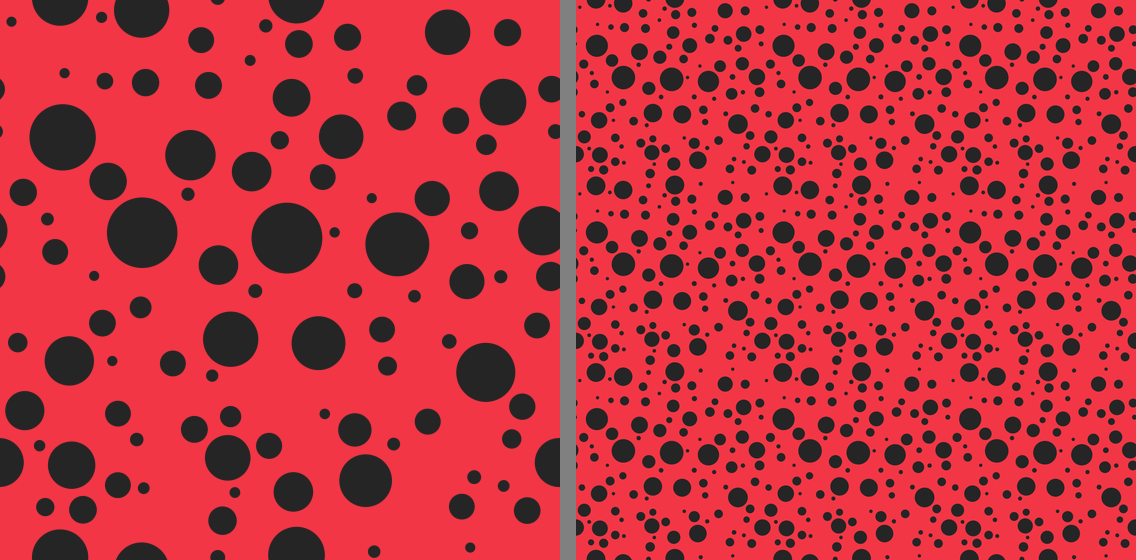
Left: one tile. Right: repeated 3 by 3.
This pattern is drawn by a WebGL 2 fragment shader. Its source:

```glsl
#version 300 es
precision highp float;
// Seamless scatter of charcoal dots in three size classes on a flat warm red.

uniform vec2 u_resolution;
out vec4 fragColor;

// A layer is a brick grid with at most one dot per cell.
struct Layer {
    vec2 grid;        // whole cells across and up the tile
    float minRadius;
    float maxRadius;
    float lift;       // vertical shift of the rows
    uint seed;
};

const Layer BIG    = Layer(vec2(4.0, 5.0), 0.038, 0.066, 0.07, 11u);
const Layer MEDIUM = Layer(vec2(7.0, 7.0), 0.023, 0.036, 0.03, 23u);
const Layer SMALL  = Layer(vec2(6.0, 8.0), 0.009, 0.020, 0.05, 37u);

const vec3 RED = vec3(0.95, 0.21, 0.27);
const vec3 CHARCOAL = vec3(0.145, 0.147, 0.15);
const float GAP = 0.012;        // least space between two dots
const float SOFTNESS = 0.0011;  // half width of a dot's edge
const int TRIES = 5;            // positions tested per cell
const int BIG_COUNT = 20;       // cells of the BIG layer
const int MAX_DOTS = 29;        // BIG plus a 3 by 3 block of MEDIUM

vec3 dots[MAX_DOTS];            // xy centre, z radius

// Integer hash to three values in 0..1
vec3 hash3(uvec3 v) {
    v = v * 1664525u + 1013904223u;
    v.x += v.y * v.z; v.y += v.z * v.x; v.z += v.x * v.y;
    v ^= v >> 16u;
    v.x += v.y * v.z; v.y += v.z * v.x; v.z += v.x * v.y;
    return vec3(v >> 8u) / 16777216.0;
}

// Shortest offset on the wrapped tile
vec2 wrapped(vec2 offset) {
    return fract(offset + 0.5) - 0.5;
}

float dotDistance(vec2 point, vec3 spot) {
    return length(wrapped(point - spot.xy)) - spot.z;
}

float rowShift(float row) {
    return fract(0.618 * row + 0.27);
}

// Cell of a layer that holds the point
vec2 cellAt(Layer layer, vec2 point) {
    vec2 q = (point - vec2(0.0, layer.lift)) * layer.grid;
    float row = mod(floor(q.y), layer.grid.y);
    return vec2(mod(floor(q.x - rowShift(row)), layer.grid.x), row);
}

vec2 cellMiddle(Layer layer, vec2 cell) {
    return (cell + vec2(0.5 + rowShift(cell.y), 0.5)) / layer.grid + vec2(0.0, layer.lift);
}

// Random dot that lies wholly inside its cell
vec3 candidate(Layer layer, vec2 cell, int attempt) {
    vec3 h = hash3(uvec3(uvec2(cell), layer.seed + 101u * uint(attempt)));
    float radius = mix(layer.minRadius, layer.maxRadius, h.z * h.z);
    vec2 room = 0.5 / layer.grid - radius - 0.5 * GAP;
    return vec3(cellMiddle(layer, cell) + (2.0 * h.xy - 1.0) * room, radius);
}

// First candidate clear of the stored dots; radius 0 if there is none
vec3 placeDot(Layer layer, vec2 cell, int count) {
    for (int attempt = 0; attempt < TRIES; attempt++) {
        vec3 spot = candidate(layer, cell, attempt);
        bool isFree = true;
        for (int i = 0; i < count && isFree; i++) {
            vec2 offset = wrapped(spot.xy - dots[i].xy);
            float reach = spot.z + dots[i].z + GAP;
            isFree = dot(offset, offset) > reach * reach;
        }
        if (isFree) return spot;
    }
    return vec3(0.0);
}

void main() {
    vec2 uv = gl_FragCoord.xy / u_resolution;
    float soft = max(SOFTNESS, 0.7 / u_resolution.y);
    float edge = 1.0;  // signed distance to the nearest dot

    // Big dots claim their space first
    for (int i = 0; i < BIG_COUNT; i++) {
        dots[i] = candidate(BIG, vec2(i % 4, i / 4), 0);
        edge = min(edge, dotDistance(uv, dots[i]));
    }

    // Medium dot of this cell
    vec3 medium = placeDot(MEDIUM, cellAt(MEDIUM, uv), BIG_COUNT);
    if (medium.z > 0.0) edge = min(edge, dotDistance(uv, medium));

    // Small dot of this cell, placed only where a candidate covers the point
    vec2 smallCell = cellAt(SMALL, uv);
    float nearest = 1.0;
    for (int attempt = 0; attempt < TRIES; attempt++) {
        nearest = min(nearest, dotDistance(uv, candidate(SMALL, smallCell, attempt)));
    }
    if (nearest < soft && edge > soft) {
        vec2 middle = cellMiddle(SMALL, smallCell);
        for (int i = 0; i < 9; i++) {
            vec2 neighbour = middle + vec2(i % 3 - 1, i / 3 - 1) / MEDIUM.grid;
            dots[BIG_COUNT + i] = placeDot(MEDIUM, cellAt(MEDIUM, neighbour), BIG_COUNT);
        }
        vec3 speck = placeDot(SMALL, smallCell, MAX_DOTS);
        if (speck.z > 0.0) edge = min(edge, dotDistance(uv, speck));
    }

    fragColor = vec4(mix(CHARCOAL, RED, smoothstep(-soft, soft, edge)), 1.0);
}
```
